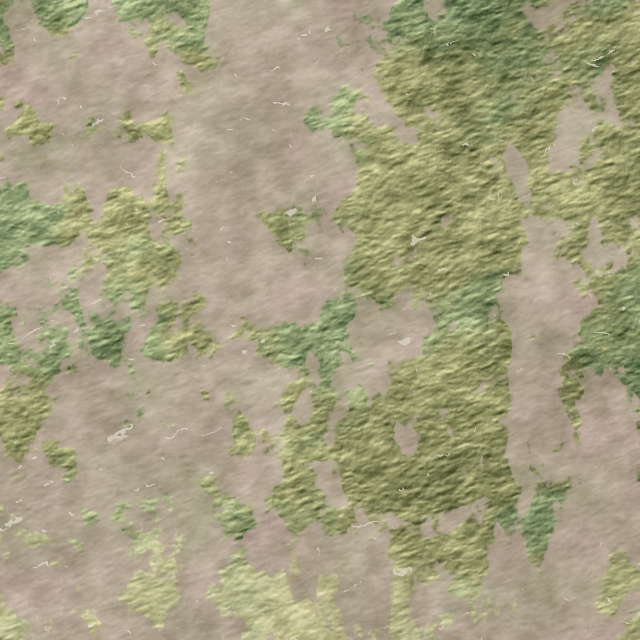
Give the GLSL for this texture, as a Shadertoy shader.

```glsl
// Weathered ground: taupe bare earth under ragged patches of moss.
// Warped fbm sets the moss cover, thinned along wavering downward streaks;
// short slanted strokes and the cover's own slope are lit as fine relief.

const vec3 EARTH_DARK = vec3(0.56, 0.51, 0.43);
const vec3 EARTH_PALE = vec3(0.80, 0.745, 0.675);
const vec3 MOSS_DARK  = vec3(0.33, 0.35, 0.20);
const vec3 MOSS_PALE  = vec3(0.76, 0.755, 0.55);
const vec3 STRAW      = vec3(0.84, 0.81, 0.64);
const vec3 CHIP       = vec3(0.87, 0.84, 0.79);

float hash(vec2 cell) {
    vec3 h = fract(cell.xyx * 0.1031);
    h += dot(h, h.yzx + 33.33);
    return fract((h.x + h.y) * h.z);
}

float noise(vec2 p) {
    vec2 i = floor(p), f = fract(p);
    f = f * f * (3.0 - 2.0 * f);
    float low = mix(hash(i), hash(i + vec2(1, 0)), f.x);
    float high = mix(hash(i + vec2(0, 1)), hash(i + vec2(1, 1)), f.x);
    return mix(low, high, f.y);
}

float fbm(vec2 p) {
    float sum = 0.0, amplitude = 0.5;
    for (int i = 0; i < 5; i++) {
        sum += amplitude * (noise(p) - 0.5);
        p = mat2(0.8, 0.6, -0.6, 0.8) * p * 2.03 + 11.7;
        amplitude *= 0.55;
    }
    return sum;
}

// Soft round spot, 1 at its centre
float spot(vec2 p, vec2 center, vec2 size) {
    vec2 d = (p - center) / size;
    return exp(-dot(d, d));
}

// Soft downward streak running from topX to bottomX
float streak(vec2 p, float topX, float bottomX, float width) {
    float waver = 0.05 * (noise(vec2(topX * 40.0, p.y * 5.0)) - 0.5);
    float d = (p.x - mix(bottomX, topX, p.y) - waver) / width;
    return exp(-d * d);
}

// Moss cover: positive on moss, negative on bare earth
float mossCover(vec2 p) {
    vec2 warp = vec2(fbm(p * 9.0), fbm(p * 9.0 + 37.0));
    vec2 q = p + 0.06 * warp;
    float cover = 1.15 * fbm(q * vec2(19.0, 15.0) + 5.0);
    cover += 0.7 * fbm(q * vec2(6.0, 3.5) + 60.0);
    cover += 0.13 * smoothstep(0.38, 0.7, p.x) - 0.015;
    cover -= 0.18 * streak(p, 0.41, 0.27, 0.06);
    cover -= 0.30 * streak(p, 0.86, 0.93, 0.055);
    cover -= 0.16 * streak(p, 0.80, 0.83, 0.016);
    cover -= 0.12 * streak(p, 0.05, 0.16, 0.035);
    cover += 0.10 * spot(p, vec2(0.66, 0.27), vec2(0.16, 0.13));
    return cover + 0.09 * spot(p, vec2(0.06, 0.46), vec2(0.15, 0.13));
}

// Height of short strokes slanting up to the right
float strokes(vec2 p, float angle) {
    float c = cos(angle), s = sin(angle);
    vec2 q = mat2(c, -s, s, c) * (p + 0.012 * fbm(p * 22.0));
    return 0.65 * noise(q * vec2(62.0, 150.0)) + 0.35 * noise(q * vec2(120.0, 290.0));
}

void mainImage(out vec4 fragColor, in vec2 fragCoord) {
    vec2 p = fragCoord / iResolution.y;

    // Cover and lit relief
    float cover = mossCover(p);
    float moss = smoothstep(-0.045, 0.045, cover);
    vec2 toLight = vec2(-0.0015, 0.0035);
    float rim = clamp(cover - mossCover(p + toLight), -0.15, 0.15);
    float relief = strokes(p, 0.3) - strokes(p + toLight, 0.3);
    float mottle = fbm(p * vec2(34.0, 42.0) + 90.0);
    float broad = fbm(p * vec2(7.0, 5.0) + 20.0);

    // Bare earth, faintly pink in places
    float earthTone = 0.56 + 0.7 * broad + 0.8 * mottle + 0.32 * relief + 0.8 * rim;
    vec3 earth = mix(EARTH_DARK, EARTH_PALE, clamp(earthTone, -0.3, 1.15));
    earth += vec3(0.03, -0.005, 0.03) * fbm(p * 13.0 + 70.0) * 2.0;

    // Moss, with shaded stretches and cooler green areas
    float shade = spot(p, vec2(0.68, 0.25), vec2(0.17, 0.12))
                + 0.7 * spot(p, vec2(1.0, 0.6), vec2(0.09, 0.5))
                + 0.5 * spot(p, vec2(0.66, 0.95), vec2(0.14, 0.07));
    float mossTone = 0.62 + 0.6 * broad + 0.8 * mottle + 0.95 * relief + 2.2 * rim
                   - 0.24 * shade;
    vec3 mossColor = mix(MOSS_DARK, MOSS_PALE, clamp(mossTone, -0.15, 1.2));
    float cool = smoothstep(-0.02, 0.2, fbm(p * 6.0 + 130.0));
    mossColor += vec3(-0.055, 0.0, 0.015) * cool;

    // Straw-coloured growth along the bottom
    float low = 1.0 - smoothstep(0.1, 0.29, p.y + 0.4 * broad + 0.12 * p.x);
    mossColor = mix(mossColor, STRAW + 0.16 * relief + 0.3 * mottle, 0.6 * low);

    // Blend and scatter a few pale chips
    vec3 color = mix(earth, mossColor, moss);
    float chip = noise(p * vec2(44.0, 75.0) + 8.0 * fbm(p * 12.0));
    color = mix(color, CHIP, 0.75 * smoothstep(0.93, 0.97, chip));
    fragColor = vec4(clamp(color, 0.0, 1.0), 1.0);
}
```
